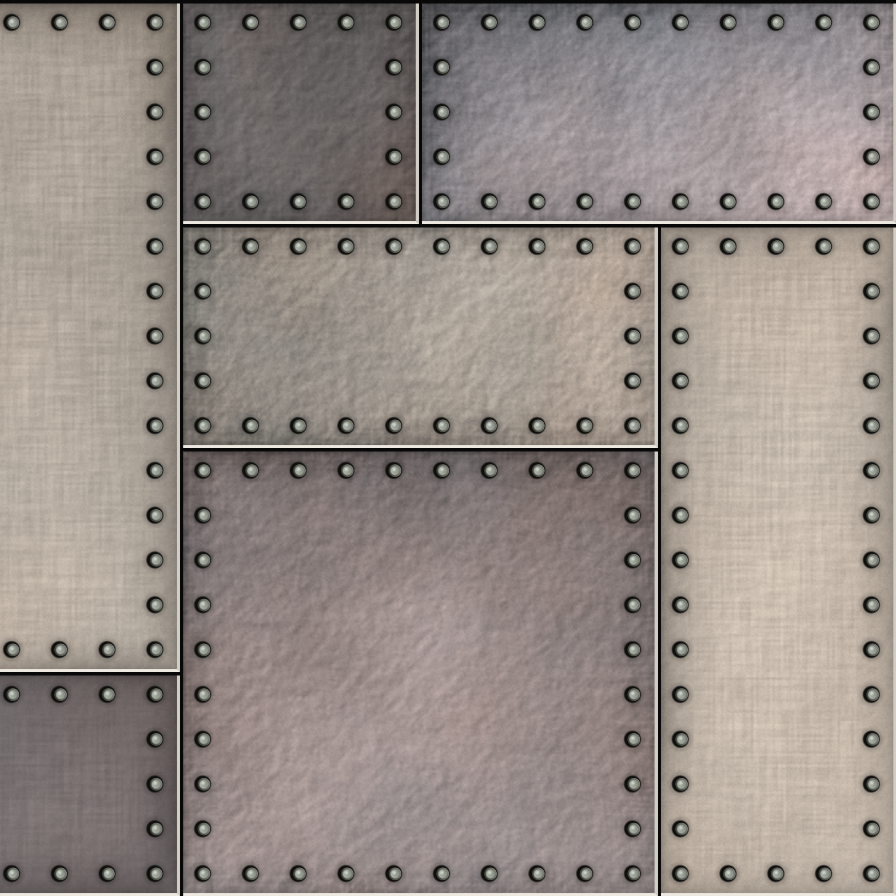
A WebGL 1 fragment shader for this texture:

```glsl
precision highp float;
// Riveted wall of seven worn metal plates. Plates are boxes on one shared
// grid whose border cells each hold a rivet; the surface is layered value
// noise (clouds, embossed grain, brushed fibres) under bevelled seams.
uniform vec2 u_resolution;

const vec2 PITCH = vec2(0.05331, 0.05);      // rivet spacing
const vec2 GRID_ORIGIN = vec2(-0.01233, 0.0003);

struct Plate {
  vec4 box;       // left, top, right, bottom in grid cells
  vec3 tint;
  vec2 slope;     // brightness change across the plate
  float brushed;  // 0 = mottled, 1 = woven fibres
};

float hash(vec2 p) {
  vec3 q = fract(vec3(p.xyx) * 0.1031);
  q += dot(q, q.yzx + 33.33);
  return fract((q.x + q.y) * q.z);
}

float noise(vec2 p) {
  vec2 i = floor(p), f = fract(p);
  f = f * f * (3.0 - 2.0 * f);
  return mix(mix(hash(i), hash(i + vec2(1.0, 0.0)), f.x),
             mix(hash(i + vec2(0.0, 1.0)), hash(i + 1.0), f.x), f.y);
}

float fbm(vec2 p) {
  float sum = 0.0, amp = 0.5;
  for (int i = 0; i < 5; i++) {
    sum += amp * noise(p);
    p = mat2(1.6, 1.2, -1.2, 1.6) * p + 17.3;
    amp *= 0.5;
  }
  return sum;
}

// Replaces the current plate when the grid point lies in the box.
void choose(vec2 g, vec4 box, vec3 tint, vec2 slope, float brushed, inout Plate plate) {
  if (all(greaterThanEqual(g, box.xy)) && all(lessThan(g, box.zw)))
    plate = Plate(box, tint, slope, brushed);
}

Plate plateAt(vec2 g) {
  Plate plate = Plate(vec4(-1, 0, 4, 15), vec3(0.69, 0.65, 0.605), vec2(-0.08, 0.15), 1.0);
  choose(g, vec4(-1, 15, 4, 21), vec3(0.46, 0.43, 0.43), vec2(-0.05, 0.05), 1.0, plate);
  choose(g, vec4(4, -1, 9, 5), vec3(0.435, 0.41, 0.405), vec2(-0.08, 0.02), 0.0, plate);
  choose(g, vec4(9, -1, 20, 5), vec3(0.61, 0.575, 0.585), vec2(0.35, 0.25), 0.0, plate);
  choose(g, vec4(4, 5, 14, 10), vec3(0.65, 0.61, 0.57), vec2(0.24, -0.06), 0.0, plate);
  choose(g, vec4(4, 10, 14, 21), vec3(0.565, 0.515, 0.507), vec2(0.03, 0.28), 0.0, plate);
  choose(g, vec4(14, 5, 20, 21), vec3(0.755, 0.705, 0.652), vec2(0.04, 0.06), 1.0, plate);
  // Outer plates stop at the canvas rim.
  plate.box.y = max(plate.box.y, 0.0);
  plate.box.zw = min(plate.box.zw, vec2(19, 20));
  return plate;
}

vec3 metal(vec2 p, vec2 local, float edge, Plate plate) {
  vec2 q = p + plate.box.xy * 3.7;
  float cloud = fbm(q * 7.0) - 0.48;
  float grain = fbm(q * 95.0) - fbm(q * 95.0 + vec2(0.35, 0.3));
  vec2 diagonal = vec2(q.x + q.y, q.y - q.x);
  float scratch = noise(diagonal * vec2(230.0, 45.0)) - 0.5;
  float fibre = noise(q * vec2(24.0, 330.0)) + noise(q * vec2(330.0, 22.0)) - 1.0;
  float speck = hash(floor(q * 512.0)) - 0.5;

  float light = 1.0 + dot(plate.slope, local - 0.5);
  light += cloud * mix(0.42, 0.16, plate.brushed);
  light += grain * mix(0.32, 0.10, plate.brushed);
  light += mix(scratch * 0.07, fibre * 0.09, plate.brushed) + speck * 0.04;

  // Grime gathers along the border, broken up by streaks and clouds.
  float grime = exp(-edge / 0.035) * (0.22 + 0.45 * cloud + 0.12 * fibre);
  light -= grime - 0.035;
  float hue = fbm(q * 4.0 + 40.0) - 0.48;
  vec3 stain = hue * vec3(0.09, -0.01, -0.06) * (1.0 - 0.7 * plate.brushed);
  return plate.tint * light + stain;
}

// Light lip on right and bottom, dark gap on left and top.
vec3 seams(vec3 col, vec2 fromStart, vec2 fromEnd, float px) {
  float gap = min(fromStart.x, fromStart.y);
  float rim = min(fromEnd.x, fromEnd.y);
  col *= 1.0 - 0.4 * exp(-gap / 0.005);
  col *= 1.0 - 0.16 * exp(-rim / 0.008);
  vec3 lip = fromEnd.y < fromEnd.x ? vec3(0.93, 0.91, 0.88) : vec3(0.82, 0.80, 0.77);
  col = mix(col, lip, 1.0 - smoothstep(0.0035 - px * 0.5, 0.0035 + px * 0.5, rim));
  return mix(col, vec3(0.035, 0.033, 0.03), 1.0 - smoothstep(0.0036 - px * 0.5, 0.0036 + px * 0.5, gap));
}

vec3 rivet(vec3 col, vec2 d, float px) {
  float r = length(d);
  float shadowDist = length(d + vec2(0.0014, 0.0003));
  col *= 1.0 - 0.25 * (1.0 - smoothstep(0.006, 0.017, shadowDist));
  col = mix(col, vec3(0.06, 0.06, 0.05), 1.0 - smoothstep(0.0081, 0.0106, shadowDist));
  float facing = dot(d, vec2(0.8, -0.3)) / 0.007;
  vec3 rim = vec3(0.35, 0.36, 0.33) + 0.16 * facing;
  vec3 crown = vec3(0.61, 0.63, 0.59) - 0.12 * facing;
  vec3 dome = mix(crown, rim, smoothstep(0.0038, 0.0062, r));
  dome += 0.2 * (1.0 - smoothstep(0.0, 0.0035, length(d + vec2(0.0008, 0.0015))));
  return mix(col, dome, 1.0 - smoothstep(0.0071 - px * 0.5, 0.0071 + px * 0.5, r));
}

void main() {
  vec2 p = gl_FragCoord.xy / u_resolution;
  p.y = 1.0 - p.y;                           // rows count down from the top
  float px = 1.0 / min(u_resolution.x, u_resolution.y);
  vec2 g = (p - GRID_ORIGIN) / PITCH;
  Plate plate = plateAt(g);
  vec2 fromStart = (g - plate.box.xy) * PITCH, fromEnd = (plate.box.zw - g) * PITCH;
  vec2 local = (g - plate.box.xy) / (plate.box.zw - plate.box.xy);
  vec2 nearest = min(fromStart, fromEnd);
  vec3 col = metal(p, local, min(nearest.x, nearest.y), plate);
  col = seams(col, fromStart, fromEnd, px);
  vec2 cell = floor(g);
  bool border = any(lessThan(cell, plate.box.xy + 0.5)) || any(greaterThan(cell, plate.box.zw - 1.5));
  if (border) col = rivet(col, (fract(g) - 0.5) * PITCH, px);
  gl_FragColor = vec4(clamp(col, 0.0, 1.0), 1.0);
}
```
